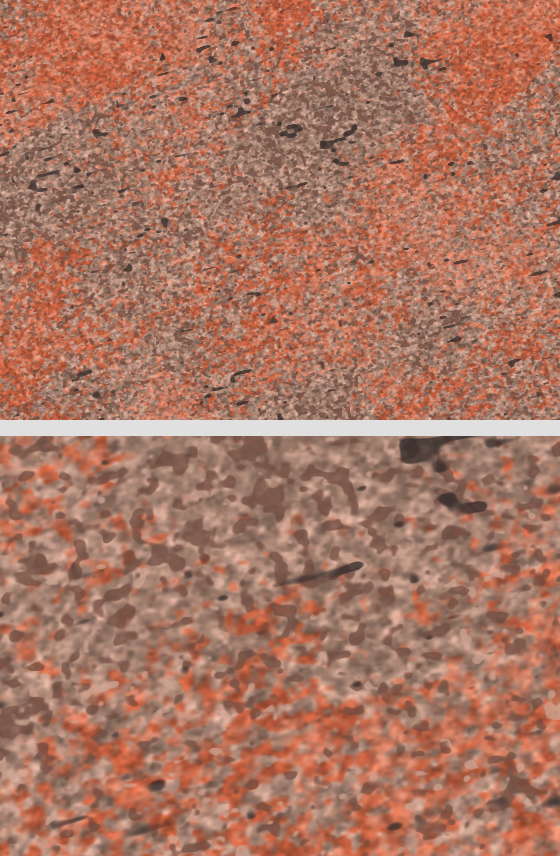
Top, the full canvas; bottom, a detail of the centre.
Reproduce this texture procedurally as a WebGL 1 fragment shader.

```glsl
precision highp float;
uniform vec2 u_resolution;

#define GRAIN_SCALE 105.0
#define CLOUD_SCALE 2.6
#define FLOW_ANGLE 0.62
#define GRAIN_CONTRAST 0.62
#define FLECK_AMOUNT 0.75
#define RED vec3(0.735, 0.355, 0.235)
#define SALMON vec3(0.785, 0.485, 0.385)
#define TAUPE vec3(0.590, 0.465, 0.405)
#define PALE vec3(0.750, 0.595, 0.530)
#define BROWN vec3(0.430, 0.290, 0.245)
#define BLACK vec3(0.190, 0.160, 0.160)

float hash(vec2 cell) {
  vec3 h = fract(vec3(cell.xyx) * 0.1031);
  h += dot(h, h.yzx + 33.33);
  return fract((h.x + h.y) * h.z);
}

float noise(vec2 p) {
  vec2 cell = floor(p);
  vec2 f = fract(p);
  f = f * f * (3.0 - 2.0 * f);
  float low = mix(hash(cell), hash(cell + vec2(1.0, 0.0)), f.x);
  float high = mix(hash(cell + vec2(0.0, 1.0)), hash(cell + 1.0), f.x);
  return mix(low, high, f.y);
}

vec2 rotate(vec2 p, float angle) {
  float c = cos(angle);
  float s = sin(angle);
  return vec2(c * p.x + s * p.y, c * p.y - s * p.x);
}

float fbm(vec2 p) {
  float sum = 0.0;
  float weight = 0.5;
  for (int i = 0; i < 4; i++) {
    sum += weight * noise(p);
    p = rotate(p, 0.9) * 2.1 + 17.3;
    weight *= 0.5;
  }
  return sum / 0.9375;
}

// Two octaves of crisp crystal-sized noise
float grain(vec2 p) {
  return 0.62 * noise(p) + 0.38 * noise(rotate(p, 1.1) * 1.9 + 41.7);
}

void main() {
  vec2 p = gl_FragCoord.xy / u_resolution.y;

  // Bent diagonal flow of the stone
  vec2 bend = vec2(fbm(p * 2.2 + 3.1), fbm(p * 2.2 + 29.4)) - 0.5;
  vec2 flow = rotate(p + 0.28 * bend, FLOW_ANGLE);
  vec2 crystal = rotate(p + 0.02 * bend, 0.25) * GRAIN_SCALE * vec2(0.88, 1.08);

  // Broad grey clouds, and finer wisps along the flow
  float cloud = fbm(flow * CLOUD_SCALE * vec2(0.85, 1.35) + 8.6) - 0.5;
  float wisps = fbm(flow * vec2(9.0, 24.0) + 51.0) - 0.5;
  float greyness = 1.5 * cloud + 0.45 * wisps;

  // Red feldspar mixed grain by grain with grey quartz
  float hue = grain(crystal * 0.8 + 71.0);
  float warmth = fbm(flow * 3.5 + 90.0) - 0.5;
  vec3 feldspar = mix(RED, SALMON, smoothstep(0.25, 0.72, hue + warmth));
  vec3 quartz = mix(TAUPE, PALE, smoothstep(0.3, 0.75, grain(crystal * 1.1 + 133.0) - 0.4 * cloud));
  float cover = 0.49 + greyness + 0.9 * (grain(crystal + 211.0) - 0.5);
  vec3 color = mix(feldspar, quartz, smoothstep(0.32, 0.68, cover));

  // Light and shade of single crystals
  float shade = grain(crystal * 1.35 + 307.0) - 0.5;
  color *= 1.0 + GRAIN_CONTRAST * shade;

  // Pale chips and brown mica
  float chips = smoothstep(0.72, 0.83, grain(crystal * 0.85 + 401.0));
  color = mix(color, PALE * 1.08, 0.75 * chips);
  float mica = grain(crystal * 0.95 + 503.0) + 0.35 * greyness;
  color = mix(color, BROWN, 0.72 * smoothstep(0.63, 0.78, mica));

  // Sparse black flecks gathered along thin veins
  float vein = abs(fbm(rotate(p + 0.1 * bend, 0.3) * vec2(2.2, 5.0) + 67.0) - 0.5);
  float gather = 0.16 * (1.0 - smoothstep(0.0, 0.05, vein)) + 0.12 * greyness;
  float fleck = noise(crystal * vec2(0.5, 0.75) + 601.0) + gather;
  color = mix(color, BLACK, FLECK_AMOUNT * smoothstep(0.91, 1.02, fleck));

  gl_FragColor = vec4(clamp(color, 0.0, 1.0), 1.0);
}
```
